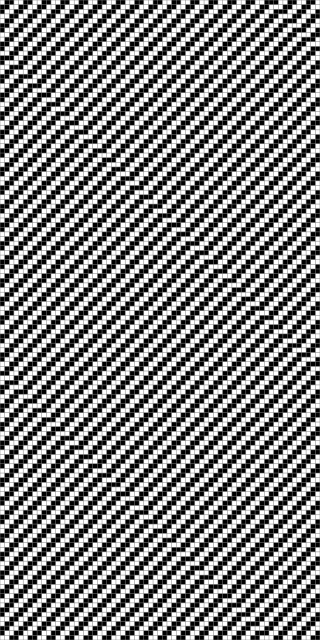
Write a Shadertoy shader that draws this pattern.

```glsl
// Black and white square tiles forming a two-over-two diagonal twill, with thin grey joints.
// Each tile takes its tone from a stripe wave sampled once per cell; whole stripe counts that
// almost fit the grid make occasional longer steps, which line up along the other diagonal.

const float COLUMNS = 69.0;
const float ROWS = 138.0;
const vec2 STRIPE_COUNT = vec2(17.0, 35.0); // stripes across and down
const float STRIPE_PHASE = -0.04;           // in stripe cycles
const float JOINT_WIDTH = 0.11;             // in cells
const float BLACK = 0.0;
const float WHITE = 1.0;
const float JOINT_GREY = 0.5;

// Tone of one tile, with rows counted from the top
float tileTone(vec2 cell, vec2 stripes, float phase) {
    vec2 fromTop = vec2(cell.x, ROWS - 1.0 - cell.y);
    float wave = fract(dot(fromTop, stripes / vec2(COLUMNS, ROWS)) + phase);
    return wave < 0.5 ? BLACK : WHITE;
}

// Box-filtered blend of the four tiles nearest to p
float filteredTiles(vec2 p, float pixel) {
    vec2 cell = floor(p - 0.5);
    vec2 blend = clamp((fract(p - 0.5) - 0.5) / pixel + 0.5, 0.0, 1.0);
    float tones[4];
    for (int k = 0; k < 4; k++) {
        vec2 corner = vec2(float(k % 2), float(k / 2));
        tones[k] = tileTone(cell + corner, STRIPE_COUNT, STRIPE_PHASE);
    }
    return mix(mix(tones[0], tones[1], blend.x),
               mix(tones[2], tones[3], blend.x), blend.y);
}

// Share of the pixel covered by the joints, on each axis
vec2 jointCoverage(vec2 p, float width, float pixel) {
    vec2 toJoint = abs(fract(p + 0.5) - 0.5);
    vec2 near = max(toJoint - 0.5 * pixel, vec2(-0.5 * width));
    vec2 far = min(toJoint + 0.5 * pixel, vec2(0.5 * width));
    return clamp((far - near) / pixel, 0.0, 1.0);
}

void mainImage(out vec4 fragColor, in vec2 fragCoord) {
    float pixel = COLUMNS / iResolution.x;
    vec2 p = fragCoord * pixel;

    // Tiles first, then the joints over them
    float tone = filteredTiles(p, pixel);
    vec2 joint = jointCoverage(p, JOINT_WIDTH, pixel);
    float jointMask = 1.0 - (1.0 - joint.x) * (1.0 - joint.y);

    fragColor = vec4(vec3(mix(tone, JOINT_GREY, jointMask)), 1.0);
}
```
